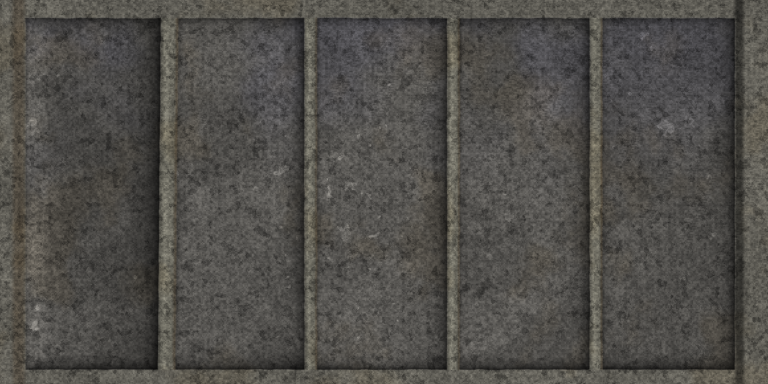
Reproduce this texture procedurally as a Shadertoy shader.

```glsl
// Worn grey metal wall: five recessed panels split by four ribs inside a grimy frame
#define RIBS 4
#define RIB_FIRST 0.438
#define RIB_STEP 0.3715
#define RIB_HALF 0.0165
#define FRAME_LOW vec2(0.067, 0.037)
#define FRAME_HIGH vec2(1.914, 0.953)
#define GRAIN 0.60
#define PANEL_COLOR vec3(0.338, 0.331, 0.318)
#define RIB_COLOR vec3(0.420, 0.413, 0.374)
#define FRAME_COLOR vec3(0.372, 0.364, 0.336)
#define RUST_COLOR vec3(0.28, 0.24, 0.19)

float hash(vec2 p) {
    return fract(sin(dot(p, vec2(127.1, 311.7))) * 43758.5453);
}

float noise(vec2 p) {
    vec2 i = floor(p), f = fract(p);
    f = f * f * (3.0 - 2.0 * f);
    return mix(mix(hash(i), hash(i + vec2(1, 0)), f.x),
               mix(hash(i + vec2(0, 1)), hash(i + vec2(1, 1)), f.x), f.y);
}

float fbm(vec2 p) {
    float sum = 0.0, amp = 0.5;
    for (int i = 0; i < 5; i++) {
        sum += amp * noise(p);
        p = mat2(1.6, 1.2, -1.2, 1.6) * p + 7.3;
        amp *= 0.5;
    }
    return sum;
}

// Soft band covering a..b
float band(float x, float a, float b, float soft) {
    return smoothstep(a - soft, a + soft, x) * (1.0 - smoothstep(b - soft, b + soft, x));
}

// Shade that fades away on the positive side of an edge
float castShade(float d, float reach) {
    return smoothstep(-0.002, 0.002, d) * exp(-max(d, 0.0) / reach);
}

// Irregular flakes, one candidate per grid cell
float chips(vec2 p, float cells, float chance) {
    vec2 q = p * cells + 1.1 * (vec2(fbm(p * 30.0), fbm(p * 30.0 + 19.0)) - 0.5);
    vec2 id = floor(q);
    vec2 center = 0.35 + 0.3 * vec2(hash(id + 3.1), hash(id + 8.7));
    float size = mix(0.08, 0.24, hash(id + 5.3));
    float flake = 1.0 - smoothstep(size - 0.07, size + 0.07, length(fract(q) - center));
    return flake * step(hash(id + 1.9), chance);
}

vec3 panels(vec2 p) {
    float id = clamp(floor((p.x - RIB_FIRST) / RIB_STEP) + 1.0, 0.0, float(RIBS));
    vec3 col = PANEL_COLOR * (1.0 - 0.10 * step(3.5, id));

    // Pale strip and dark hollow in the first panel, cool tint near the top
    float edge = 0.012 * (fbm(p * 14.0) - 0.5);
    col *= 1.0 + 0.12 * band(p.x + edge, 0.067, 0.122, 0.008);
    col *= 1.0 - 0.12 * band(p.x, 0.14, 0.40, 0.05);
    float cool = smoothstep(0.4, 0.95, p.y) * smoothstep(0.35, 0.65, fbm(p * 4.0 + 2.0));
    col *= mix(vec3(1.0), vec3(0.98, 0.99, 1.08), cool);

    // Stains, paler patches and flakes gathered around the middle panel
    col *= 1.0 - 0.10 * smoothstep(0.52, 0.60, fbm(p * 7.0 + 31.0));
    col *= 1.0 + 0.08 * smoothstep(0.56, 0.62, fbm(p * 10.0 + 53.0));
    vec2 away = p - vec2(0.97, 0.38);
    float worn = exp(-dot(away * away, vec2(14.0, 9.0)));
    float flakes = max(chips(p, 17.0, 0.015 + 0.20 * worn), chips(p + 4.0, 38.0, 0.14 * worn));
    return col * (1.0 + 0.32 * flakes);
}

void mainImage(out vec4 fragColor, in vec2 fragCoord) {
    vec2 p = 2.0 * fragCoord / iResolution.x;
    p.y = fragCoord.y / iResolution.y;
    float soft = 0.002 + 0.5 / iResolution.y;
    vec2 q = p + 0.0022 * (vec2(noise(p * 40.0), noise(p * 40.0 + 40.0)) - 0.5);
    vec3 col = panels(p);

    // Shade thrown inward by the frame
    vec2 lowGap = q - FRAME_LOW, highGap = FRAME_HIGH - q;
    col *= 1.0 - 0.65 * castShade(highGap.x, 0.018);
    col *= 1.0 - 0.50 * castShade(highGap.y, 0.014);
    col *= 1.0 - 0.68 * castShade(lowGap.y, 0.016);
    col *= 1.0 - 0.25 * castShade(lowGap.x, 0.005);

    // Ribs: shade on the left, rounded face, rusty right edge
    for (int i = 0; i < RIBS; i++) {
        float first = i == 0 ? 1.0 : 0.0;
        float halfWidth = RIB_HALF + 0.006 * first;
        float x = q.x - RIB_FIRST - RIB_STEP * float(i) - 0.008 * first * (p.y - 0.5);
        col *= 1.0 - (0.62 + 0.1 * first) * castShade(-halfWidth - x, 0.022 + 0.012 * first);
        col *= 1.0 - 0.28 * castShade(x - halfWidth, 0.006);
        float t = x / halfWidth;
        vec3 face = RIB_COLOR * (1.0 - 0.22 * t * t + 0.12 * band(t, -0.6, -0.1, 0.3));
        face = mix(face, RUST_COLOR, 0.6 * smoothstep(0.5, 0.95, t));
        col = mix(col, face, band(x, -halfWidth, halfWidth, soft));
    }

    // Frame with rusty inner sides and a dark seam on the right
    float opening = band(q.x, FRAME_LOW.x, FRAME_HIGH.x, soft)
                  * band(q.y, FRAME_LOW.y, FRAME_HIGH.y, soft);
    vec3 frame = FRAME_COLOR * (0.88 + 0.24 * fbm(p * 6.0 + 11.0));
    frame = mix(frame, RUST_COLOR, 0.5 * band(q.x, 0.034, 0.064, 0.008));
    frame *= 1.0 - 0.45 * band(q.x, 1.914, 1.936, 0.007);
    col = mix(frame, col, opening);

    // Broad grime, pitted grain and fine scratches over everything
    float grain = 0.55 * noise(p * 140.0) + 0.45 * noise(p * 290.0 + 9.0);
    float pits = smoothstep(0.56, 0.68, fbm(p * 60.0 + 3.0));
    float scratch = 1.0 - smoothstep(0.0, 0.012, abs(fbm(p * 18.0 + 71.0) - 0.5));
    col *= 0.92 + 0.18 * fbm(p * 3.0 + 5.0);
    col *= 1.0 + GRAIN * (grain - 0.5) - 0.20 * pits + 0.06 * scratch;
    col *= mix(vec3(1.0), vec3(1.02, 0.995, 0.95), smoothstep(0.5, 0.7, fbm(p * 8.0 + 90.0)));
    fragColor = vec4(clamp(col, 0.0, 1.0), 1.0);
}
```
